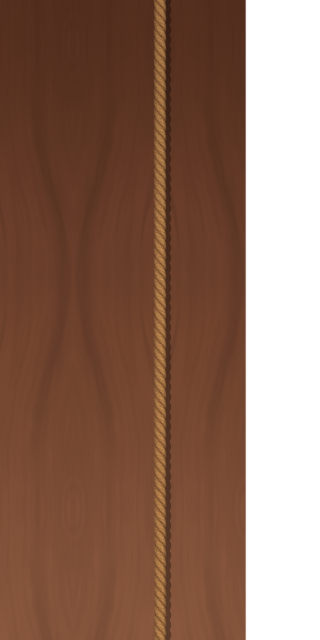
This texture is drawn by a Shadertoy shader. Its source:

```glsl
// Twisted rope hanging before a mirrored wood veneer panel, beside a white margin.

float hash(vec2 p) {
    return fract(sin(dot(p, vec2(127.1, 311.7))) * 43758.5453);
}

float noise(vec2 p) {
    vec2 i = floor(p), f = fract(p);
    f = f * f * (3.0 - 2.0 * f);
    return mix(mix(hash(i), hash(i + vec2(1, 0)), f.x),
               mix(hash(i + vec2(0, 1)), hash(i + vec2(1, 1)), f.x), f.y);
}

float fbm(vec2 p) {
    float sum = 0.0, amp = 0.5;
    for (int i = 0; i < 4; i++) {
        sum += amp * noise(p);
        p = p * 2.03 + 17.3;
        amp *= 0.5;
    }
    return sum;
}

// Triangle fold: distance to the nearest mirror axis
float mirror(float x, float axis, float halfPeriod) {
    return abs(mod(x - axis + halfPeriod, 2.0 * halfPeriod) - halfPeriod);
}

vec3 wood(vec2 p) {
    // Vertical light falloff
    vec3 col = mix(vec3(0.525, 0.335, 0.235), vec3(0.435, 0.258, 0.175), smoothstep(-0.1, 1.15, p.y));
    col = mix(col, vec3(0.325, 0.178, 0.115), smoothstep(0.95, 2.05, p.y));

    // Book-matched veneer
    vec2 q = vec2(mirror(p.x, 0.229, 0.271), mirror(p.y, 1.135, 0.725));
    float warp = fbm(q * vec2(9.0, 5.0)) - 0.47;
    float waist = 0.03 + 0.085 * smoothstep(0.0, 0.55, q.y);
    float across = q.x - waist + 0.025 * warp;

    // Fine fibres and broad tone
    float fibre = fbm(vec2(across * 75.0, q.y * 4.0)) - 0.47;
    float pores = noise(vec2(across * 330.0, q.y * 16.0)) - 0.5;
    float tone = 1.0 + 0.10 * fibre + 0.018 * pores + 0.07 * warp;

    // Dark hourglass figure, with a narrow V opening from its waist
    tone -= 0.08 * exp(-pow(across / 0.022, 2.0)) * (1.0 - 0.6 * smoothstep(0.1, 0.7, q.y));
    float vein = q.x - 0.13 * q.y - 0.01 + 0.02 * warp;
    tone -= 0.05 * exp(-pow(vein / 0.010, 2.0)) * (1.0 - smoothstep(0.15, 0.4, q.y));

    // Bowed growth lines on the outer sapwood
    float bow = q.x - 0.22 * sqrt(q.y * q.y + 0.02) + 0.04 * warp;
    float rings = pow(0.5 + 0.5 * sin(bow * 150.0 + 5.0 * warp), 4.0);
    tone -= 0.028 * rings * smoothstep(0.08, 0.16, q.x) * (1.0 - smoothstep(0.2, 0.34, q.y));

    // Small nested eyes
    float eye = length(vec2(q.x, (q.y - 0.725) * 0.4));
    tone -= 0.025 * (0.5 + 0.5 * sin(eye * 330.0 + 6.0 * warp)) * (1.0 - smoothstep(0.03, 0.07, eye));
    return col * tone;
}

void mainImage(out vec4 fragColor, in vec2 fragCoord) {
    vec2 p = fragCoord / iResolution.xy * vec2(1.0, 2.0);
    float px = 1.0 / iResolution.x;
    vec3 col = wood(p);

    // Cast shadow with scalloped edge
    float scallop = abs(sin(3.14159 * p.y / 0.031));
    float shadowEdge = 0.530 + 0.005 * scallop;
    float shadow = smoothstep(0.505, 0.512, p.x)
                 * (1.0 - smoothstep(shadowEdge - 0.002, shadowEdge + 0.002, p.x));
    col *= 1.0 - 0.32 * shadow;

    // Rope strands wind diagonally over a rounded profile
    float u = (p.x - 0.5) / 0.018;
    float turn = p.y / 0.031 + 0.62 * u + 0.16 * u * u * u;
    float strand = fract(turn);
    float ridge = sin(3.14159 * strand);
    float yarn = 0.5 + 0.5 * sin(6.28318 * (turn * 3.0 - u * 1.3));
    float fuzz = noise(p * vec2(330.0, 260.0)) - 0.5;
    vec3 ropeCol = mix(vec3(0.46, 0.29, 0.17), vec3(0.71, 0.51, 0.30), pow(ridge, 0.6));
    ropeCol *= 0.96 + 0.08 * yarn + 0.16 * fuzz;
    ropeCol *= 1.0 - 0.22 * smoothstep(0.45, 1.0, abs(u));

    // Frayed brown fibres on the left side
    float fray = smoothstep(0.1, -0.9, u) * smoothstep(-0.1, 0.3, fuzz);
    ropeCol = mix(ropeCol, vec3(0.47, 0.29, 0.20), 0.65 * fray);
    ropeCol *= mix(1.0, 0.92, smoothstep(1.0, 2.0, p.y));

    float halfWidth = 0.0165 + 0.0022 * ridge;
    float rope = 1.0 - smoothstep(-px, px, abs(p.x - 0.5) - halfWidth);
    col = mix(col, ropeCol, rope);

    // White margin
    col = mix(col, vec3(1.0), smoothstep(-px, px, p.x - 0.768));
    fragColor = vec4(col, 1.0);
}
```
